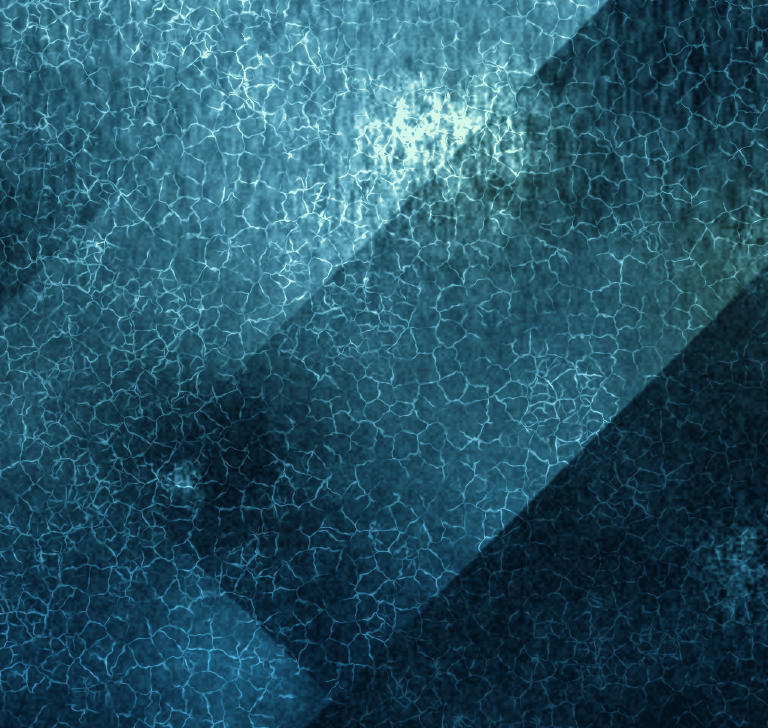
A WebGL 2 fragment shader for this background:

```glsl
#version 300 es
precision highp float;

uniform vec2 u_resolution;
out vec4 outColor;

// Diagonal seams: RISE values are x - y, FALL is x + y
const float RISE_UPPER = -0.574;
const float RISE_MIDDLE = -0.164;
const float RISE_SHADOW = 0.418;
const float RISE_CORNER = 0.893;
const float FALL_LOWER = 0.497;
const float SEAM_SOFTNESS = 0.004;

// Surface detail
const float CRACK_SCALE = 33.0;
const float FINE_CRACK_SCALE = 57.0;
const float CRACK_WIDTH = 0.0011;
const float CRACK_GAIN = 2.3;
const vec2 STREAK_SCALE = vec2(190.0, 60.0);
const float GRAIN_SCALE = 240.0;
const vec3 WARM_TINT = vec3(0.04, 0.025, -0.03);
const vec3 BLUE_TINT = vec3(0.75, 0.98, 1.09);

// Tones from deep shade to highlight
const vec3 TONES[8] = vec3[8](
  vec3(0.01, 0.07, 0.11), vec3(0.05, 0.16, 0.22),
  vec3(0.10, 0.27, 0.34), vec3(0.16, 0.38, 0.46),
  vec3(0.24, 0.49, 0.58), vec3(0.34, 0.63, 0.72),
  vec3(0.50, 0.78, 0.85), vec3(0.80, 0.96, 0.94));

// Soft patches: centre, radius, tone change
const vec4 PATCHES[10] = vec4[10](
  vec4(0.556, 0.828, 0.060, 1.4), vec4(0.690, 0.820, 0.075, 1.1),
  vec4(0.600, 0.730, 0.090, 0.7), vec4(0.470, 0.710, 0.070, 0.5),
  vec4(1.020, 0.230, 0.065, 1.5), vec4(0.235, 0.330, 0.025, 1.5),
  vec4(1.040, 0.670, 0.060, 0.7), vec4(0.320, 0.400, 0.120, -0.7),
  vec4(0.800, 0.730, 0.070, -0.8), vec4(1.010, 0.930, 0.110, -0.6));

vec2 hash2(vec2 cell) {
  vec3 q = fract(cell.xyx * vec3(0.1031, 0.1030, 0.0973));
  q += dot(q, q.yzx + 33.33);
  return fract((q.xx + q.yz) * q.zy);
}

// Smooth noise centred on zero
float noise(vec2 p) {
  vec2 cell = floor(p), f = fract(p);
  f *= f * (3.0 - 2.0 * f);
  float low = mix(hash2(cell).x, hash2(cell + vec2(1, 0)).x, f.x);
  float high = mix(hash2(cell + vec2(0, 1)).x, hash2(cell + vec2(1, 1)).x, f.x);
  return mix(low, high, f.y) - 0.5;
}

// Distance to the border between the two nearest cells
float cellBorder(vec2 p) {
  vec2 base = floor(p), local = fract(p), nearest = vec2(4.0), second = vec2(5.0);
  for (int j = -1; j <= 1; j++) {
    for (int i = -1; i <= 1; i++) {
      vec2 offset = vec2(i, j);
      vec2 r = offset + hash2(base + offset) - local;
      if (dot(r, r) < dot(nearest, nearest)) {
        second = nearest;
        nearest = r;
      } else if (dot(r, r) < dot(second, second)) {
        second = r;
      }
    }
  }
  return dot(0.5 * (nearest + second), normalize(second - nearest));
}

float blob(vec2 p, vec2 centre, float radius) {
  vec2 d = (p - centre) / radius;
  return exp(-dot(d, d));
}

float seam(float position, float edge) {
  return smoothstep(edge - SEAM_SOFTNESS, edge + SEAM_SOFTNESS, position);
}

// Broad light and shade of the overlapping diagonal planes
float planeTone(vec2 p) {
  float rise = p.x - p.y, fall = p.x + p.y;
  float upper = mix(1.1, 4.2, smoothstep(0.5, 1.3, fall));
  float bright = mix(2.3, 4.4, smoothstep(0.6, 1.2, fall));
  float middle = mix(0.9, 2.7, smoothstep(0.6, 1.05, fall)) - 0.9 * smoothstep(1.45, 1.8, fall);
  float lower = 1.1 + 1.6 * blob(p, vec2(0.31, 0.09), 0.13) + 1.2 * blob(p, vec2(0.0, 0.44), 0.15);
  float shadow = 0.5 + 0.45 * smoothstep(0.3, 0.55, p.y) - 0.15 * seam(rise, RISE_CORNER);
  float blended = mix(smoothstep(-0.5, -0.05, rise), seam(rise, RISE_MIDDLE), smoothstep(0.68, 0.88, fall));
  float tone = mix(upper, bright, seam(rise, RISE_UPPER));
  tone = mix(tone, middle, blended);
  tone = mix(lower, tone, seam(fall, FALL_LOWER));
  return mix(tone, shadow, seam(rise, RISE_SHADOW));
}

float crackLine(vec2 p, float scale) {
  return 1.0 - smoothstep(0.0, CRACK_WIDTH + 1.0 / u_resolution.y, cellBorder(p * scale) / scale);
}

void main() {
  vec2 p = gl_FragCoord.xy / u_resolution.y;
  float blotch = noise(p * 9.0) + 0.6 * noise(p * 23.0 + 5.0);
  float grain = noise(p * GRAIN_SCALE) + 0.6 * noise(p * GRAIN_SCALE * 0.43 + 9.0);
  float streak = noise(p * STREAK_SCALE) + 0.7 * noise(p * STREAK_SCALE * 0.45 + 3.0);
  float shade = seam(p.x - p.y, RISE_SHADOW);

  // Planes, speckled patches and surface texture
  float tone = planeTone(p) + 0.45 * blotch;
  vec2 ragged = p + 0.05 * vec2(noise(p * 28.0), noise(p * 28.0 + 17.0));
  for (int i = 0; i < PATCHES.length(); i++) {
    vec4 spot = PATCHES[i];
    float speckle = spot.w > 0.0 ? max(0.0, 1.0 + 1.3 * (grain + streak)) : 1.0;
    tone += spot.w * speckle * blob(ragged, spot.xy, spot.z);
  }
  float streaky = smoothstep(0.45, 0.85, p.y) * (1.0 - shade);
  tone += mix(0.9, 0.8, streaky) * grain + mix(0.3, 1.5, streaky) * streak;

  // Jagged, broken crack network with finer patches
  vec2 bent = p + 0.007 * vec2(noise(p * 85.0), noise(p * 85.0 + 31.0));
  bent += 0.0035 * vec2(noise(p * 190.0 + 13.0), noise(p * 190.0 + 47.0));
  float fineAmount = smoothstep(-0.25, 0.35, blotch + 0.25 * smoothstep(0.1, -0.8, p.x - p.y));
  float coarse = crackLine(bent, CRACK_SCALE) * smoothstep(-0.42, 0.1, noise(p * 48.0 + 21.0));
  float fine = crackLine(bent + 7.3, FINE_CRACK_SCALE) * smoothstep(-0.25, 0.25, noise(p * 62.0));
  float strength = (1.0 + 0.4 * blotch + 0.6 * grain) * mix(1.0, 0.5, shade);
  strength *= 1.0 - 0.45 * blob(p, vec2(0.58, 0.96), 0.2);
  tone += CRACK_GAIN * strength * max(coarse, 0.85 * fineAmount * fine);

  // Colour by tone, with local tints
  tone = clamp(tone, 0.0, 6.99);
  int index = int(tone);
  vec3 color = mix(TONES[index], TONES[index + 1], fract(tone));
  float warmth = blob(p, vec2(0.66, 0.78), 0.13) + blob(p, vec2(1.03, 0.62), 0.15);
  color += WARM_TINT * warmth * (1.0 - 0.7 * shade);
  color *= mix(vec3(1.0), BLUE_TINT, smoothstep(0.5, 0.05, p.y) * (1.0 - 0.4 * shade));
  outColor = vec4(clamp(color, 0.0, 1.0), 1.0);
}
```
